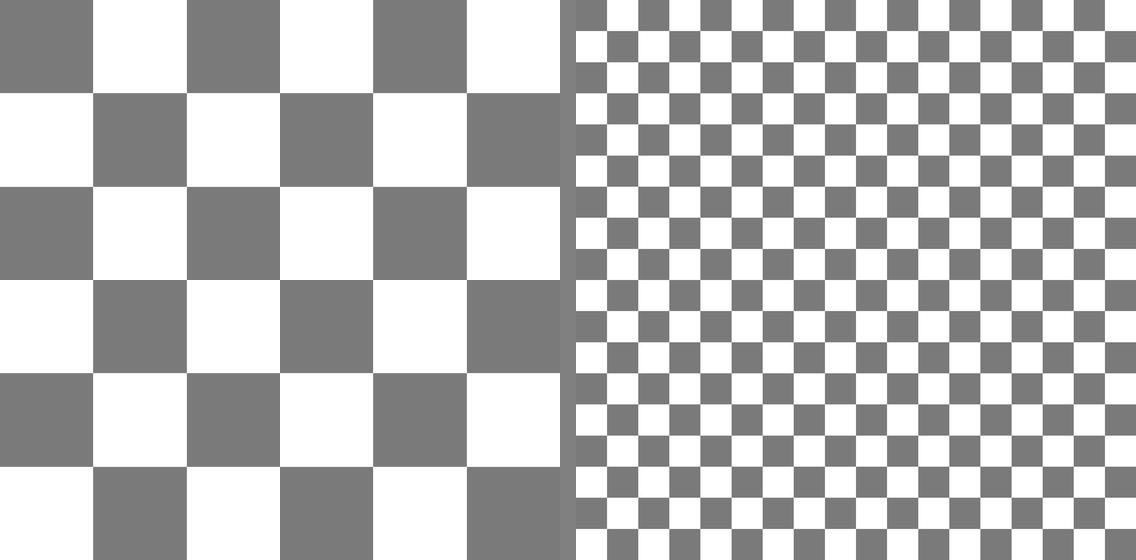
Left: one tile. Right: repeated 3 by 3.
This pattern is drawn by a Shadertoy shader. Its source:

```glsl
#define REPEATS 3.0           // two-by-two blocks across and down
#define EDGE_HALF_WIDTH 0.23  // edge softening, as a share of one sample
#define GRAY vec3(0.48)
#define WHITE vec3(1.0)

// Signed distance to the nearest cell border: positive in even cells, negative in odd ones
vec2 borderDistance(vec2 cell) {
    return abs(mod(cell - 0.5, 2.0) - 1.0) - 0.5;
}

// 1 where column and row parity agree, 0 where they differ
float checker(vec2 cell, vec2 softness) {
    vec2 wave = clamp(borderDistance(cell) / softness, -1.0, 1.0);
    return 0.5 + 0.5 * wave.x * wave.y;
}

void mainImage(out vec4 fragColor, in vec2 fragCoord) {
    // Cell coordinates, with an even count so opposite edges join
    vec2 cellsPerSample = 2.0 * REPEATS / iResolution.xy;
    vec2 cell = fragCoord * cellsPerSample;

    // Flat two-tone squares
    float light = checker(cell, EDGE_HALF_WIDTH * cellsPerSample);
    fragColor = vec4(mix(GRAY, WHITE, light), 1.0);
}
```
